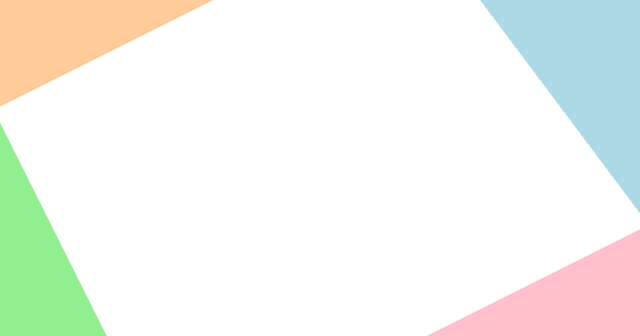
Write a WebGL 1 fragment shader that draws this background.

```glsl
precision highp float;
// White canvas with four flat pastel triangles, one in each corner.

uniform vec2 u_resolution;

const vec3 WHITE = vec3(1.0);
const vec3 PEACH = vec3(1.0, 0.8, 0.6);
const vec3 LIGHT_BLUE = vec3(0.678, 0.847, 0.902);
const vec3 LIGHT_GREEN = vec3(0.565, 0.933, 0.565);
const vec3 PINK = vec3(1.0, 0.753, 0.796);

// Coverage of a right triangle at a canvas corner; legs are canvas fractions.
float cornerTriangle(vec2 uv, vec2 corner, vec2 legs) {
    vec2 fromCorner = abs(uv - corner);
    float inside = 1.0 - dot(fromCorner, 1.0 / legs);
    float slopePerPixel = length(1.0 / (legs * u_resolution));
    return clamp(inside / slopePerPixel + 0.5, 0.0, 1.0);
}

void main() {
    vec2 uv = gl_FragCoord.xy / u_resolution;
    vec3 color = WHITE;

    // Top corners
    color = mix(color, PEACH, cornerTriangle(uv, vec2(0.0, 1.0), vec2(0.3333, 0.3175)));
    color = mix(color, LIGHT_BLUE, cornerTriangle(uv, vec2(1.0, 1.0), vec2(0.25, 0.635)));

    // Bottom corners
    color = mix(color, LIGHT_GREEN, cornerTriangle(uv, vec2(0.0, 0.0), vec2(0.1667, 0.635)));
    color = mix(color, PINK, cornerTriangle(uv, vec2(1.0, 0.0), vec2(0.3333, 0.3175)));

    gl_FragColor = vec4(color, 1.0);
}
```
